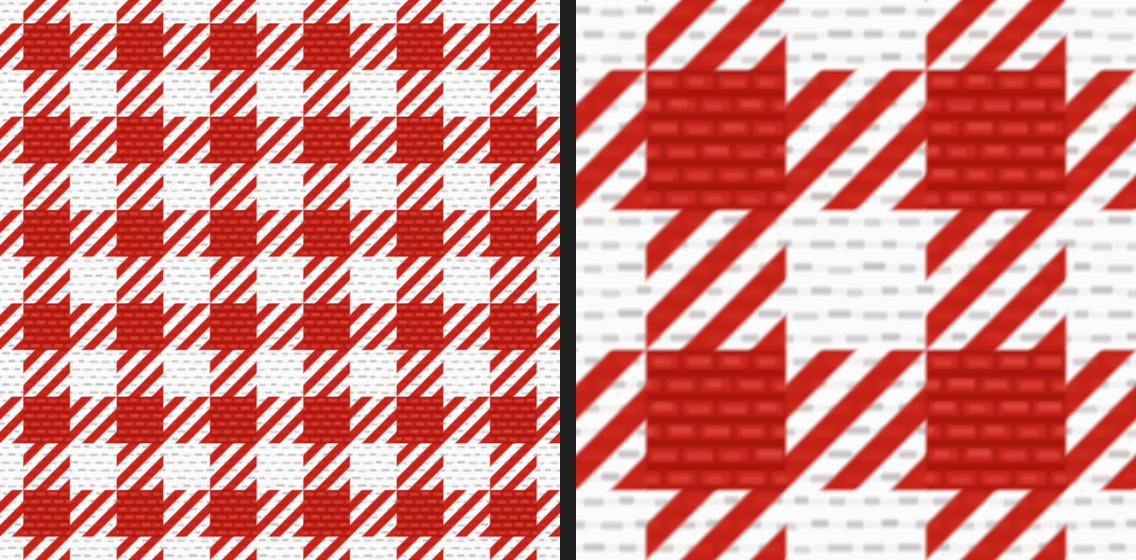
Left: the whole. Right: its middle third, enlarged.
Write a Shadertoy shader that draws this pattern.

```glsl
// Red and white houndstooth cloth: two crossed bands make solid checks, and
// a diagonal twill fills the cells where only one band is red.
// Staggered soft dashes, jittered by a wrapping hash, add the coarse weave.

#define REPEATS 6.0                      // checks across and down
#define TWILL 4.0                        // diagonal stripes per repeat
#define EDGE 0.012                       // edge softness, in repeats
#define DASHES vec2(48.0, 72.0)          // weave cells; even row count
#define DASH_THICK 0.16                  // half thickness, in rows
#define WHITE vec3(0.985, 0.985, 0.985)
#define GREY vec3(0.77, 0.76, 0.755)
#define RED vec3(0.79, 0.14, 0.10)
#define DARK_RED vec3(0.66, 0.09, 0.06)
#define LIGHT_RED vec3(0.86, 0.30, 0.26)

vec2 hash2(vec2 cell) {
    vec3 q = fract(cell.xyx * vec3(0.1031, 0.1030, 0.0973));
    q += dot(q, q.yzx + 33.33);
    return fract((q.xx + q.yz) * q.zy);
}

// Signed distance inside a band covering the middle half of each unit
vec2 bandDistance(vec2 t) {
    return 0.25 - abs(fract(t) - 0.5);
}

// x: raised dash, y: shaded gap between threads
vec2 weave(vec2 uv, float pixel) {
    vec2 g = uv * DASHES;
    float row = floor(g.y);
    g.x += 0.5 * mod(row, 2.0);
    vec2 cell = vec2(mod(floor(g.x), DASHES.x), mod(row, DASHES.y));
    vec2 f = fract(g) - 0.5;
    vec2 h = hash2(cell);

    // Capsule dash of varied length, place and strength
    vec2 q = f - vec2(0.12, 0.16) * (h - 0.5);
    float halfLength = mix(0.10, 0.27, h.x);
    float d = length(vec2(max(abs(q.x) - halfLength, 0.0) * 1.5, q.y));
    float soft = max(0.15, pixel * DASHES.y * 0.7);
    float dash = 1.0 - smoothstep(DASH_THICK - soft, DASH_THICK + soft, d);
    dash *= mix(0.6, 1.0, h.y);

    // Faint thread along the row, and hollows at the row borders
    float thread = 1.0 - smoothstep(0.05, 0.25, abs(f.y));
    float hollow = smoothstep(0.18, 0.42, abs(f.y));
    hollow = max(hollow, 0.8 * smoothstep(0.32, 0.48, abs(f.x)));
    return vec2(max(dash, 0.16 * thread), hollow);
}

void mainImage(out vec4 fragColor, in vec2 fragCoord) {
    vec2 uv = fragCoord / iResolution.xy;
    float pixel = 1.0 / min(iResolution.x, iResolution.y);
    vec2 t = uv * REPEATS;
    float w = max(EDGE, pixel * REPEATS * 0.7);

    // Crossed bands and the rising diagonal twill
    vec2 band = smoothstep(-w, w, bandDistance(t));
    float phase = TWILL * (t.x - t.y);
    float twillDistance = bandDistance(vec2(phase - 0.25)).x / (TWILL * sqrt(2.0));
    float twill = smoothstep(-w, w, twillDistance);
    float solid = band.x * band.y;
    float mixedCell = band.x + band.y - 2.0 * solid;
    float dye = solid + mixedCell * twill;

    // Weave relief: grey on white, light and dark on red
    vec2 relief = weave(uv, pixel);
    vec3 whiteCloth = mix(WHITE, GREY, relief.x);
    float depth = mix(0.25, 1.0, solid);
    vec3 redCloth = mix(RED, DARK_RED, relief.y * depth);
    redCloth = mix(redCloth, LIGHT_RED, relief.x * depth * 0.8);

    fragColor = vec4(mix(whiteCloth, redCloth, dye), 1.0);
}
```
